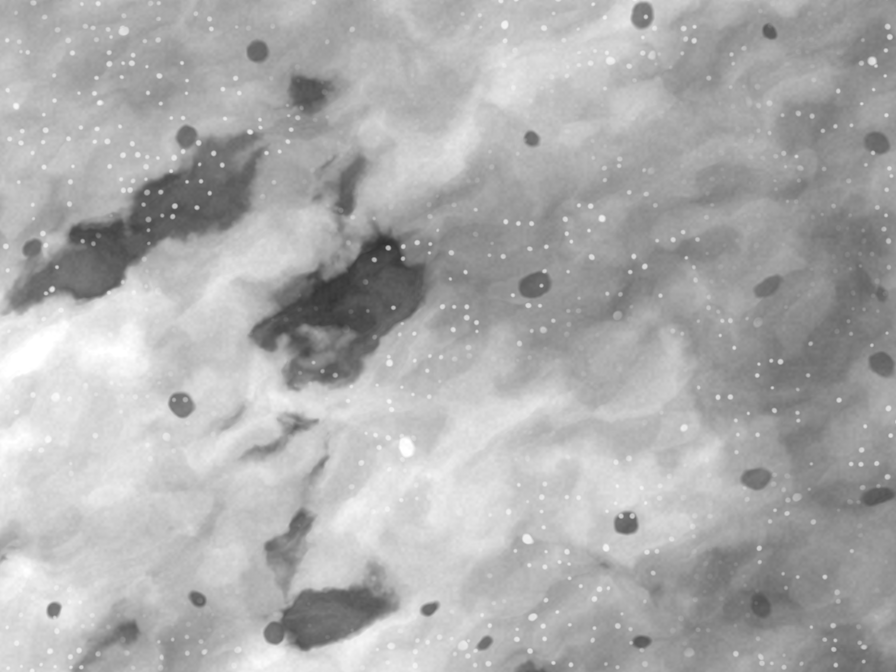
Reproduce this texture procedurally as a WebGL 1 fragment shader.

```glsl
precision highp float;

uniform vec2 u_resolution;

// Tones
const float BASE_TONE = 0.742;
const float PIT_TONE = 0.27;
const float SPOT_TONE = 0.36;
const float GLINT_TONE = 0.99;

// Contrast of each layer
const float CLOUD_CONTRAST = 0.50;
const float MOTTLE_CONTRAST = 0.30;
const float FACET_CONTRAST = 0.13;
const float CHIP_CONTRAST = 0.08;
const float GRAIN_CONTRAST = 0.035;
const float SIDE_SHADE = 0.11;

// Layout, in units of the canvas height
const float GRAIN_ANGLE = 0.58;
const float STRETCH = 0.6;
const vec2 PIT_ZONE = vec2(0.40, 0.62);
const float PIT_RARE = 0.70;
const float PIT_DENSE = 0.585;
const float PIT_EDGE = 0.075;

float hash(vec2 p) {
  vec3 h = fract(vec3(p.xyx) * 0.1031);
  h += dot(h, h.yzx + 33.33);
  return fract((h.x + h.y) * h.z);
}

vec2 hash2(vec2 p) {
  return vec2(hash(p), hash(p + 71.7));
}

float noise(vec2 p) {
  vec2 i = floor(p);
  vec2 f = fract(p);
  f = f * f * (3.0 - 2.0 * f);
  float low = mix(hash(i), hash(i + vec2(1.0, 0.0)), f.x);
  float high = mix(hash(i + vec2(0.0, 1.0)), hash(i + 1.0), f.x);
  return mix(low, high, f.y);
}

float fbm(vec2 p) {
  float sum = 0.0;
  float gain = 0.5;
  for (int i = 0; i < 5; i++) {
    sum += gain * noise(p);
    p = mat2(1.6, 1.2, -1.2, 1.6) * p + 17.3;
    gain *= 0.5;
  }
  return sum;
}

// Cells of random tone with softened borders
float facets(vec2 p) {
  vec2 cell = floor(p);
  float tone = 0.0;
  float total = 0.0;
  for (int y = -1; y <= 1; y++) {
    for (int x = -1; x <= 1; x++) {
      vec2 id = cell + vec2(float(x), float(y));
      float weight = exp(-20.0 * length(id + hash2(id) - p));
      tone += weight * hash(id + 31.0);
      total += weight;
    }
  }
  return tone / total - 0.5;
}

// One round blob in some cells of a grid; returns its coverage
float scatter(vec2 p, float size, float share, float radius, float blur) {
  vec2 id = floor(p / size);
  vec2 center = (id + 0.25 + 0.5 * hash2(id + size * 900.0)) * size;
  float r = radius * (0.5 + 0.5 * hash(id + 13.0));
  float present = step(hash(id + 57.0), share);
  return present * (1.0 - smoothstep(r - blur, r + blur, length(p - center)));
}

void main() {
  vec2 p = gl_FragCoord.xy / u_resolution.y;
  vec2 along = vec2(cos(GRAIN_ANGLE), sin(GRAIN_ANGLE));
  vec2 q = vec2(dot(p, along) * STRETCH, dot(p, vec2(-along.y, along.x)));
  vec2 warp = vec2(fbm(p * 9.0 + 4.0), fbm(p * 9.0 + 40.0)) - 0.485;
  vec2 bent = q + 0.10 * warp;

  // Cloudy translucent body with mineral facets
  float mottle = fbm(bent * 17.0 + 60.0) - 0.485;
  float tone = BASE_TONE + CLOUD_CONTRAST * (fbm(bent * 3.2 + 11.0) - 0.485);
  tone += MOTTLE_CONTRAST * mottle;
  tone += FACET_CONTRAST * facets(bent * 8.0 + 3.0);
  tone += CHIP_CONTRAST * facets((q + 0.06 * warp) * 24.0 + 9.0);
  tone -= SIDE_SHADE * smoothstep(0.85, 1.25, p.x + 0.3 * warp.x);

  // Ragged dark pits, denser in one zone, each with a dim halo
  vec2 offset = p - PIT_ZONE;
  float zone = exp(-9.0 * dot(offset, offset));
  float threshold = mix(PIT_RARE, PIT_DENSE, zone);
  float hollow = fbm(bent * 6.5 + 83.0) + 0.15 * mottle;
  float pit = smoothstep(threshold - 0.02, threshold + PIT_EDGE, hollow);
  tone -= 0.10 * smoothstep(threshold - 0.12, threshold, hollow);
  tone = mix(tone, PIT_TONE + 0.5 * mottle, 0.85 * pit);

  // Small dark inclusions
  float spot = scatter(p + 0.05 * warp, 0.17, 0.28, 0.021, 0.004);
  tone = mix(tone, SPOT_TONE + 0.3 * mottle, 0.8 * spot);

  // Clustered bright specks and a rare large glint
  float cluster = smoothstep(0.46, 0.66, fbm(p * 5.0 + 29.0));
  float speck = scatter(p + 0.012 * warp, 0.019, 0.26, 0.0042, 0.0018);
  float fleck = scatter(p + 0.03 * warp, 0.055, 0.13, 0.0075, 0.0022);
  float glint = scatter(p + 0.10 * warp, 0.45, 0.12, 0.03, 0.004);
  float shine = max(speck * (0.12 + 0.7 * cluster), fleck * cluster);
  tone = mix(tone, GLINT_TONE, max(0.8 * shine, glint));

  // Fine sensor-like grain
  tone += GRAIN_CONTRAST * (noise(p * 210.0) - 0.5);
  gl_FragColor = vec4(vec3(clamp(tone, 0.0, 1.0)), 1.0);
}
```
